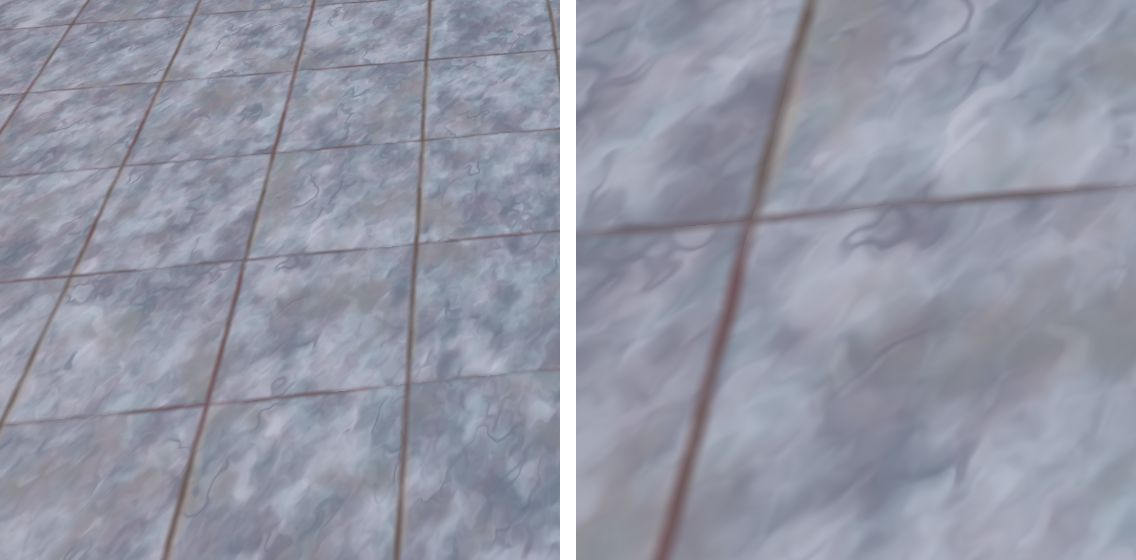
Left, the full canvas; right, a detail of the centre.
Give the GLSL for this texture, as a Shadertoy shader.

```glsl
// A floor of blue-grey stone tiles in perspective, split by thin brown joints.
// A plane projection gives tile coordinates; grainy layered noise makes the
// mottled stone, and the distance to the nearest grid line makes the joints.

#define JOINT_HALF vec2(0.013, 0.011)   // half width of upright and cross joints
#define JOINT_SOFT 0.016                // edge blur in tile units
#define JOINT_WOBBLE 0.016              // waviness of the joints
#define MOTTLE_SCALE 6.5                // stone patches per tile
#define VEIN_AMOUNT 0.50
#define STONE_DARK vec3(0.462, 0.474, 0.540)
#define STONE_LIGHT vec3(0.685, 0.705, 0.762)
#define STONE_WARM vec3(0.540, 0.530, 0.548)
#define VEIN_BLUE vec3(0.415, 0.435, 0.510)
#define JOINT_BROWN vec3(0.400, 0.345, 0.330)
#define JOINT_RED vec3(0.430, 0.320, 0.345)
#define JOINT_SAND vec3(0.640, 0.590, 0.550)

float hash(vec2 p) {
    return fract(sin(dot(p, vec2(127.1, 311.7))) * 43758.545);
}

float noise(vec2 p) {
    vec2 cell = floor(p), f = fract(p);
    f = f * f * (3.0 - 2.0 * f);
    return mix(mix(hash(cell), hash(cell + vec2(1, 0)), f.x),
               mix(hash(cell + vec2(0, 1)), hash(cell + vec2(1, 1)), f.x), f.y);
}

float fbm(vec2 p) {
    float sum = 0.0, total = 0.0, gain = 1.0;
    for (int i = 0; i < 4; i++) {
        sum += gain * noise(p);
        total += gain;
        gain *= 0.62;
        p = mat2(1.5, 1.1, -1.1, 1.5) * p + 17.3;
    }
    return sum / total;
}

// Canvas position to tile coordinates, one unit per tile
vec2 floorPlane(vec2 p) {
    mat3 project = mat3(0.3685, 0.0404, 0.0125,
                        0.1464, 0.3532, 0.1770,
                        0.3685, 0.2773, 1.0);
    vec3 q = inverse(project) * vec3(p, 1.0);
    return q.xy / q.z;
}

vec3 stoneColor(vec2 uv, vec2 tile, float blueness) {
    // Each tile samples its own piece of stone, widened to offset foreshortening
    vec2 p = uv * vec2(1.35, 1.0) + 13.0 * vec2(hash(tile), hash(tile + 5.7));
    vec2 grain = mat2(0.74, -0.67, 0.67, 0.74) * p;
    grain *= MOTTLE_SCALE * vec2(0.78, 1.12);
    vec2 jitter = vec2(noise(grain * 2.7 + 3.1), noise(grain * 2.7 + 41.7)) - 0.5;
    grain += 0.35 * jitter;

    // Grainy mottling over broad drifts of light and dark
    float mottle = mix(fbm(grain), noise(p * 2.2 + 8.0), 0.24);
    mottle += 0.05 * (hash(tile + 9.2) - 0.5);
    vec3 color = mix(STONE_DARK, STONE_LIGHT, smoothstep(0.17, 0.83, mottle));

    // Warm clouds with ragged borders
    float cloud = smoothstep(0.50, 0.80, fbm(p * 3.0 + 70.0));
    color = mix(color, STONE_WARM, 0.70 * cloud);

    // Short dark veins, kept only where a mask is high
    float ridge = abs(fbm(grain * 0.55 + 90.0) - 0.5);
    float vein = 1.0 - smoothstep(0.0, 0.06, ridge);
    vein *= smoothstep(0.50, 0.80, noise(p * 4.5 + 23.0));
    color = mix(color, VEIN_BLUE, VEIN_AMOUNT * vein);

    // Small pale flecks and a faint change of hue
    float fleck = smoothstep(0.70, 0.95, noise(grain * 2.0 + 50.0));
    color += 0.045 * fleck;
    float hue = noise(grain * 1.3 + 33.0) - 0.5;
    color += hue * vec3(0.040, -0.010, -0.005);
    return color + blueness * vec3(-0.012, 0.010, 0.016);
}

void mainImage(out vec4 fragColor, in vec2 fragCoord) {
    vec2 p = fragCoord / iResolution.xy;
    vec2 uv = floorPlane(p);
    vec2 soft = max(fwidth(uv), vec2(JOINT_SOFT));

    vec2 bent = uv + JOINT_WOBBLE * (vec2(fbm(uv * 4.0), fbm(uv * 4.0 + 19.0)) - 0.5);
    vec2 nearest = floor(bent + 0.5);
    vec2 offset = bent - nearest;
    vec3 color = stoneColor(uv, floor(bent), p.x - 0.4);

    // Coverage of upright (x) and cross (y) joints, worn unevenly
    vec2 joint = 1.0 - smoothstep(JOINT_HALF - soft, JOINT_HALF + soft, abs(offset));
    float wearAcross = fbm(vec2(uv.x * 4.0, nearest.y * 7.3 + 4.0));
    float wearUpright = fbm(vec2(nearest.x * 6.1 + 2.0, uv.y * 5.0));
    joint *= mix(vec2(0.60, 0.22), vec2(0.98, 0.88),
                 smoothstep(0.25, 0.75, vec2(wearUpright, wearAcross)));

    // Sandy rim to the right of upright joints
    float rim = 1.0 - smoothstep(0.005, 0.026, abs(offset.x - 0.024));
    rim *= smoothstep(0.25, 0.7, noise(vec2(nearest.x * 5.1, uv.y * 4.0)));
    color = mix(color, JOINT_SAND, 0.45 * rim);

    // Joints turn from brown to red in places, mostly at the left
    float leftness = 1.0 - smoothstep(0.15, 0.45, p.x);
    float stain = smoothstep(0.5, 1.0, noise(uv * 2.3 + 60.0) + 0.3 * leftness);
    vec3 upright = mix(JOINT_BROWN, JOINT_RED, stain);
    vec3 across = mix(JOINT_BROWN + vec3(0.01, 0.02, 0.06), JOINT_RED, stain);
    color = mix(color, across, joint.y);
    color = mix(color, upright, joint.x);

    fragColor = vec4(color, 1.0);
}
```
